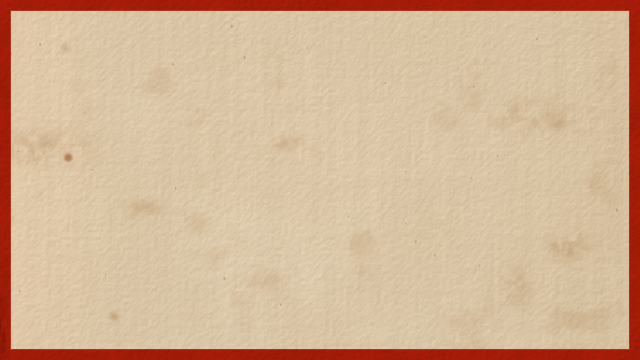
A WebGL 2 fragment shader for this texture:

```glsl
#version 300 es
precision highp float;
// Aged woven paper inside a thin red frame.
// Embossed value noise gives the weave, low-frequency noise the ageing,
// and soft noisy discs plus hashed cells the stains and specks.

#define BORDER 0.0300
#define WEAVE_SCALE 105.0
#define RELIEF 0.052
#define STREAKS 0.018
#define AGEING 0.045
#define SPECK_CELLS 17.0
#define PAPER vec3(0.852, 0.774, 0.652)
#define STAIN vec3(0.66, 0.46, 0.27)
#define FRAME vec3(0.635, 0.108, 0.030)

uniform vec2 u_resolution;
out vec4 fragColor;

float hash(vec2 p) {
    return fract(sin(dot(p, vec2(127.1, 311.7))) * 43758.5453);
}

float noise(vec2 p) {
    vec2 i = floor(p), f = fract(p);
    f = f * f * (3.0 - 2.0 * f);
    return mix(mix(hash(i), hash(i + vec2(1, 0)), f.x),
               mix(hash(i + vec2(0, 1)), hash(i + vec2(1, 1)), f.x), f.y);
}

float fbm(vec2 p) {
    float sum = 0.0, amp = 0.5;
    for (int i = 0; i < 4; i++) {
        sum += amp * noise(p);
        p = p * 2.03 + 17.3;
        amp *= 0.5;
    }
    return sum / 0.9375;
}

// Height of the cloth: irregular grain over crossed threads
float weaveHeight(vec2 p) {
    vec2 q = p * WEAVE_SCALE;
    float threads = sin(q.x * 5.0 + 2.0 * noise(q * 0.3)) * sin(q.y * 5.0);
    return noise(q) + 0.45 * noise(q * 1.9 + 31.0) + 0.10 * threads;
}

// Soft blot with a ragged outline
float blot(vec2 p, vec2 center, vec2 radius) {
    float d = length((p - center) / radius);
    float ragged = fbm(p * 32.0 + center * 9.0);
    return exp(-d * d) * smoothstep(0.25, 0.75, ragged);
}

// Small hashed specks, denser toward the upper left
float specks(vec2 p, float aspect) {
    vec2 cell = floor(p * SPECK_CELLS);
    float mask = 0.0;
    for (int y = -1; y <= 1; y++)
    for (int x = -1; x <= 1; x++) {
        vec2 id = cell + vec2(x, y);
        vec2 center = (id + vec2(hash(id + 3.1), hash(id + 8.7))) / SPECK_CELLS;
        float density = 0.05 + 0.22 * smoothstep(0.5, 0.0, center.x / aspect)
                                    * smoothstep(0.4, 0.9, center.y);
        float radius = mix(0.0015, 0.0045, hash(id + 5.9));
        float d = length((p - center) * vec2(1.25, 0.8));
        mask += step(hash(id), density) * (1.0 - smoothstep(0.3, 1.3, d / radius));
    }
    return min(mask, 1.0);
}

void main() {
    vec2 p = gl_FragCoord.xy / u_resolution.y;
    float aspect = u_resolution.x / u_resolution.y;
    vec2 uv = vec2(p.x / aspect, p.y);
    float pixel = 1.0 / u_resolution.y;

    // Relief lit from the upper left
    vec2 toLight = vec2(-0.0016, 0.0018);
    float relief = weaveHeight(p - toLight) - weaveHeight(p + toLight);

    // Paper tone: broad ageing, woven streaks, pale upper middle
    float age = fbm(p * 3.2 + 4.0) - 0.5;
    float streak = noise(vec2(p.x * 95.0, p.y * 5.0))
                 + 0.5 * noise(vec2(p.x * 6.0, p.y * 95.0)) - 0.75;
    vec3 paper = PAPER + RELIEF * relief + STREAKS * streak;
    paper -= AGEING * age * vec3(0.5, 0.8, 1.1);
    paper += 0.012 * (1.0 - 2.0 * length(uv - vec2(0.45, 0.62)));
    float leftEdge = smoothstep(0.22, 0.0, uv.x);
    paper += leftEdge * vec3(0.022, 0.004, -0.002);
    paper -= smoothstep(0.75, 1.0, uv.x) * vec3(0.010, 0.015, 0.020);

    // Broad discolourations and two distinct spots
    float stains = 0.30 * blot(p, vec2(0.110, 0.595), vec2(0.130, 0.045));
    stains += 0.28 * blot(p, vec2(1.480, 0.675), vec2(0.130, 0.050));
    stains += 0.45 * blot(p, vec2(1.575, 0.315), vec2(0.050, 0.030));
    stains += 0.35 * blot(p, vec2(0.795, 0.603), vec2(0.050, 0.022));
    stains += 0.30 * blot(p, vec2(0.390, 0.420), vec2(0.060, 0.022));
    stains += 0.30 * blot(p, vec2(1.420, 0.210), vec2(0.050, 0.060));
    stains += 0.14 * smoothstep(0.60, 0.82, fbm(p * 9.0 + 21.0));
    stains += 0.75 * exp(-pow(length(p - vec2(0.190, 0.562)) / 0.0115, 4.0));
    stains += 0.42 * exp(-pow(length(p - vec2(0.317, 0.120)) / 0.0120, 2.0));
    stains += 0.30 * exp(-pow(length(p - vec2(0.181, 0.867)) / 0.0120, 2.0));
    stains += 0.48 * specks(p, aspect);
    paper = mix(paper, STAIN, clamp(stains, 0.0, 0.85));

    // Red frame with worn, darker lower left corner
    vec3 frame = FRAME * (1.0 + 0.10 * relief + 0.12 * (fbm(p * 12.0) - 0.5));
    float wear = smoothstep(0.022, 0.0, p.x) * smoothstep(0.30, 0.06, p.y);
    frame *= 1.0 - 0.65 * wear * smoothstep(0.25, 0.7, fbm(p * vec2(40.0, 14.0)));

    vec2 edge = min(p, vec2(aspect, 1.0) - p) - BORDER;
    float inside = smoothstep(-0.6 * pixel, 0.6 * pixel, min(edge.x, edge.y));
    fragColor = vec4(clamp(mix(frame, paper, inside), 0.0, 1.0), 1.0);
}
```
